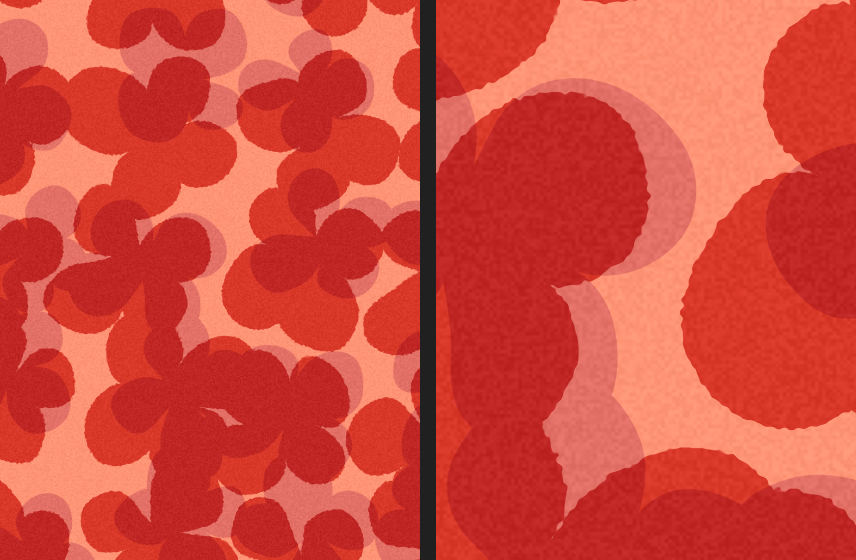
Left, the full canvas; right, a detail of the centre.
Write a WebGL 2 fragment shader that draws this pattern.

```glsl
#version 300 es
precision highp float;

#define CELL 0.268
#define JITTER 0.36
#define RED_SIZE 0.143
#define PINK_SIZE 0.133
#define SIZE_SPREAD 0.26
#define WOBBLE 0.020
#define ROUGHNESS 0.0030
#define GRAIN 0.062

uniform vec2 u_resolution;
out vec4 outColor;

const float TAU = 6.2831853;
const vec3 PEACH = vec3(1.00, 0.58, 0.46);
const vec3 PINK = vec3(0.89, 0.44, 0.40);
const vec3 RED = vec3(0.85, 0.22, 0.16);
const vec3 CRIMSON = vec3(0.75, 0.15, 0.14);

vec2 hash2(vec2 p) {
  vec3 q = fract(p.xyx * vec3(0.1031, 0.1030, 0.0973));
  q += dot(q, q.yzx + 33.33);
  return fract((q.xx + q.yz) * q.zy);
}

vec2 noise2(vec2 p) {
  vec2 i = floor(p), f = fract(p);
  f = f * f * (3.0 - 2.0 * f);
  vec2 low = mix(hash2(i), hash2(i + vec2(1, 0)), f.x);
  vec2 high = mix(hash2(i + vec2(0, 1)), hash2(i + vec2(1, 1)), f.x);
  return mix(low, high, f.y) - 0.5;
}

// Egg-shaped petal: narrow at the flower centre, round at the tip
float petal(vec2 p, float len, float tip) {
  float base = 0.06 * len;
  float h = len - tip;
  p.x = abs(p.x);
  float b = (tip - base) / h;
  float a = sqrt(1.0 - b * b);
  float k = dot(p, vec2(b, a));
  if (k < 0.0) return length(p) - base;
  if (k > a * h) return length(p - vec2(0, h)) - tip;
  return dot(p, vec2(a, -b)) - base;
}

// Four uneven petals around a common centre
float flower(vec2 p, float size, vec2 id) {
  float turn = TAU * hash2(id + 17.0).x;
  float d = 1.0;
  for (int i = 0; i < 4; i++) {
    vec2 rnd = hash2(id * 5.0 + float(i) * 13.0 + 41.0);
    float angle = turn + TAU * 0.25 * (float(i) + 0.24 * (rnd.x - 0.5));
    float c = cos(angle), s = sin(angle);
    float len = size * mix(0.84, 1.14, rnd.y);
    float tip = len * mix(0.38, 0.44, fract(rnd.x * 7.0 + rnd.y));
    d = min(d, petal(mat2(c, -s, s, c) * p, len, tip));
  }
  return d;
}

// Jittered grid of flowers, as one distance field
float flowerLayer(vec2 p, float size, float seed) {
  p += WOBBLE * noise2(p * 13.0 + seed * 9.0) + 0.37 * seed;
  vec2 cell = floor(p / CELL);
  float d = 1.0;
  for (int y = -1; y <= 1; y++) {
    for (int x = -1; x <= 1; x++) {
      vec2 id = cell + vec2(x, y) + 60.0;
      vec2 rnd = hash2(id + seed * 29.0);
      vec2 centre = (id - 60.0 + 0.5 + JITTER * (rnd - 0.5)) * CELL;
      float scale = 1.0 + SIZE_SPREAD * (hash2(id + seed * 7.0 + 83.0).y - 0.5);
      d = min(d, flower(p - centre, size * scale, id + seed * 3.0));
    }
  }
  return d;
}

void main() {
  vec2 p = gl_FragCoord.xy / u_resolution.y;
  float edge = 0.8 / u_resolution.y;

  // Smooth pink blooms below, rough-edged red blooms above
  float pinkDist = flowerLayer(p, PINK_SIZE, 1.0);
  float redDist = flowerLayer(p, RED_SIZE, 4.0) + ROUGHNESS * noise2(p * 260.0).x;
  float pinkMask = 1.0 - smoothstep(-edge, edge, pinkDist);
  float redMask = 1.0 - smoothstep(-edge, edge, redDist);

  // Overprinted inks
  vec3 below = mix(PEACH, PINK, pinkMask);
  vec3 above = mix(RED, CRIMSON, pinkMask);
  vec3 color = mix(below, above, redMask);

  // Paper grain
  color += GRAIN * noise2(p * 470.0).y;
  outColor = vec4(clamp(color, 0.0, 1.0), 1.0);
}
```
